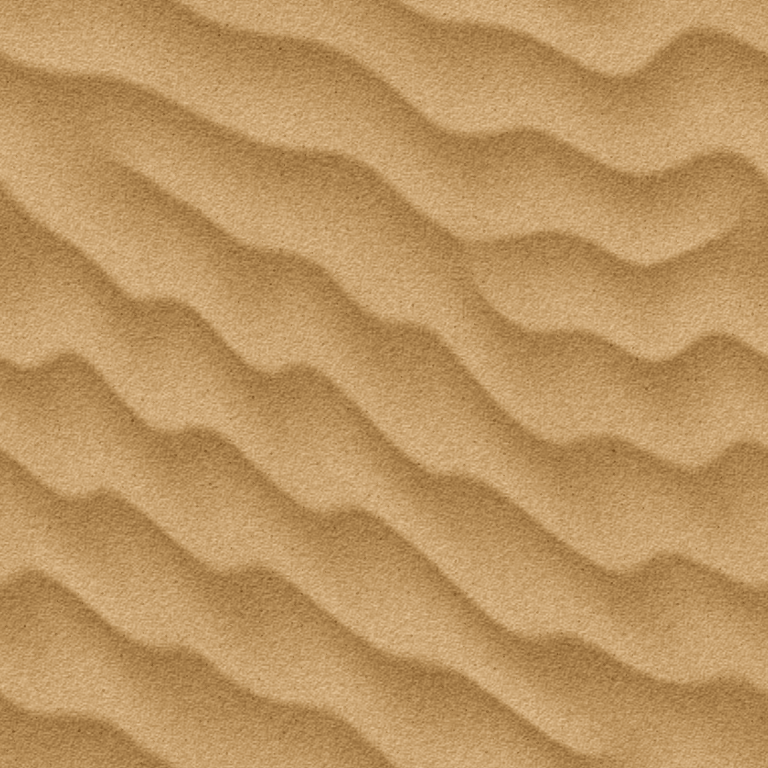
Give the GLSL for this texture, as a WebGL 1 fragment shader.

```glsl
precision highp float;
// Wind-rippled sand: diagonal crests from a periodic phase field in which
// ridges begin and end at four defects. A soft sawtooth of the phase gives
// light and shade; fine lattice noise adds grains. The tile wraps seamlessly.

uniform vec2 u_resolution;

const float TAU = 6.2831853;
const vec2 RIPPLE_RATE = vec2(-2.0, 7.0);   // crests across and down
const vec2 SHORT_BENDS = vec2(6.0, -2.0);   // bends across and down
const vec2 LONG_BENDS = vec2(4.0, -1.0);
const float SHORT_AMOUNT = 0.125;
const float LONG_AMOUNT = 0.15;
const float CREST_WIDTH = 0.13;             // share of one ripple
const float SHADE_LENGTH = 0.80;            // share of one ripple
const float RIPPLE_CONTRAST = 0.84;
const vec2 GRAIN_CELLS = vec2(380.0, 440.0);
const float GRAIN_STRENGTH = 0.74;
const float SPECK_CELLS = 72.0;
const float SPECK_RADIUS = 0.20;            // share of one cell
const float SPECK_STRENGTH = 0.50;
const vec3 SHADOW_COLOR = vec3(0.618, 0.457, 0.257);
const vec3 MIDDLE_COLOR = vec3(0.725, 0.565, 0.355);
const vec3 LIGHT_COLOR = vec3(0.812, 0.667, 0.475);

// Points where a ridge begins or ends, measured from the upper left
const vec2 BIRTH_A = vec2(0.143, 0.195);
const vec2 BIRTH_B = vec2(0.625, 0.345);
const vec2 DEATH_A = vec2(0.962, 0.275);
const vec2 DEATH_B = vec2(0.806, 0.980);

float hash(vec2 p) {
  vec3 q = fract(p.xyx * vec3(0.1031, 0.1030, 0.0973));
  q += dot(q, q.yzx + 33.33);
  return fract((q.x + q.y) * q.z);
}

// Value noise that wraps after the given number of cells
float noise(vec2 p, vec2 cells) {
  p *= cells;
  vec2 i = floor(p);
  vec2 f = fract(p);
  f = f * f * (3.0 - 2.0 * f);
  vec2 a = mod(i, cells);
  vec2 b = mod(i + 1.0, cells);
  return mix(mix(hash(a), hash(vec2(b.x, a.y)), f.x),
             mix(hash(vec2(a.x, b.y)), hash(b), f.x), f.y);
}

// Phase winding around one defect, repeated across and down
float winding(vec2 p, vec2 center) {
  float turns = 0.0;
  for (int row = -1; row <= 1; row++) {
    vec2 d = p - center - vec2(0.0, float(row));
    float rise = 1.0 - 2.0 / (exp(TAU * d.y) + 1.0);
    float angle = 0.5 * TAU * d.x;
    turns += atan(rise * cos(angle), sin(angle)) / TAU;
  }
  return turns;
}

// Ripples flatten out close to a defect
float fadeNear(vec2 p, vec2 center) {
  vec2 d = abs(fract(p - center + 0.5) - 0.5);
  return smoothstep(-0.02, 0.07, length(d));
}

// Sideways bends: long ones in the upper band, short ones elsewhere
float bend(vec2 p) {
  float drift = 0.56 + 0.22 * cos(TAU * (p.y - 0.05)) + 0.10 * cos(TAU * (p.x - 0.95));
  float shortBend = SHORT_AMOUNT * sin(TAU * (dot(p, SHORT_BENDS) - drift));
  float longBend = LONG_AMOUNT * sin(TAU * (dot(p, LONG_BENDS) - 0.38));
  longBend *= 0.70 - 0.40 * cos(TAU * (p.x - 0.25));
  float fromBand = abs(fract(p.y + 0.38) - 0.5);
  return mix(longBend, shortBend, smoothstep(0.12, 0.30, fromBand));
}

float ripplePhase(vec2 p) {
  float phase = dot(p, RIPPLE_RATE)
              + winding(p, BIRTH_A) + winding(p, BIRTH_B)
              - winding(p, DEATH_A) - winding(p, DEATH_B);
  // Broad bow of all crests
  phase -= 0.25 + 0.25 * cos(TAU * (p.x - 0.68)) - 0.10 * cos(2.0 * TAU * p.x);
  return phase + bend(p) + 0.10 * (noise(p, vec2(7.0)) - 0.5)
               + 0.035 * (noise(p, vec2(23.0)) - 0.5);
}

// Light on one ripple: shaded below the crest, bright above the next
float rippleLight(float phase) {
  float t = fract(phase);
  float slope = smoothstep(-0.14, SHADE_LENGTH, t);
  float crest = 1.0 - smoothstep(1.0 - CREST_WIDTH, 1.0, t);
  return mix(0.060, slope, crest);
}

// Embossed grains with a weaker, coarser layer
float grain(vec2 p) {
  vec2 coarse = floor(GRAIN_CELLS * 0.5);
  float relief = noise(p, GRAIN_CELLS) - noise(p + vec2(0.4, 1.0) / GRAIN_CELLS, GRAIN_CELLS);
  return 0.6 * relief + 0.30 * (noise(p, coarse) - 0.5)
       + 0.6 * (noise(p + 0.37, GRAIN_CELLS) - 0.5);
}

// Small round dark dots in a few of the cells
float speck(vec2 p) {
  vec2 cell = mod(floor(p * SPECK_CELLS), SPECK_CELLS);
  vec2 center = 0.25 + 0.5 * vec2(hash(cell + 11.0), hash(cell + 47.0));
  float radius = SPECK_RADIUS * (0.5 + 0.5 * hash(cell + 5.0));
  float away = length(fract(p * SPECK_CELLS) - center);
  return (1.0 - smoothstep(0.4 * radius, radius, away)) * step(0.86, hash(cell + 83.0));
}

void main() {
  vec2 uv = gl_FragCoord.xy / u_resolution;
  vec2 p = vec2(uv.x, 1.0 - uv.y);
  float contrast = RIPPLE_CONTRAST * (0.85 + 0.3 * noise(p, vec2(8.0)));
  contrast *= fadeNear(p, BIRTH_A) * fadeNear(p, BIRTH_B)
            * fadeNear(p, DEATH_A) * fadeNear(p, DEATH_B);
  float light = 0.53 + (rippleLight(ripplePhase(p)) - 0.52) * contrast;
  light += 0.08 * (noise(p, vec2(9.0)) - 0.5);
  light += GRAIN_STRENGTH * grain(p) - SPECK_STRENGTH * speck(p);
  vec3 color = mix(SHADOW_COLOR, MIDDLE_COLOR, min(light * 2.0, 1.0));
  color = mix(color, LIGHT_COLOR, max(light * 2.0 - 1.0, 0.0));
  gl_FragColor = vec4(color, 1.0);
}
```
